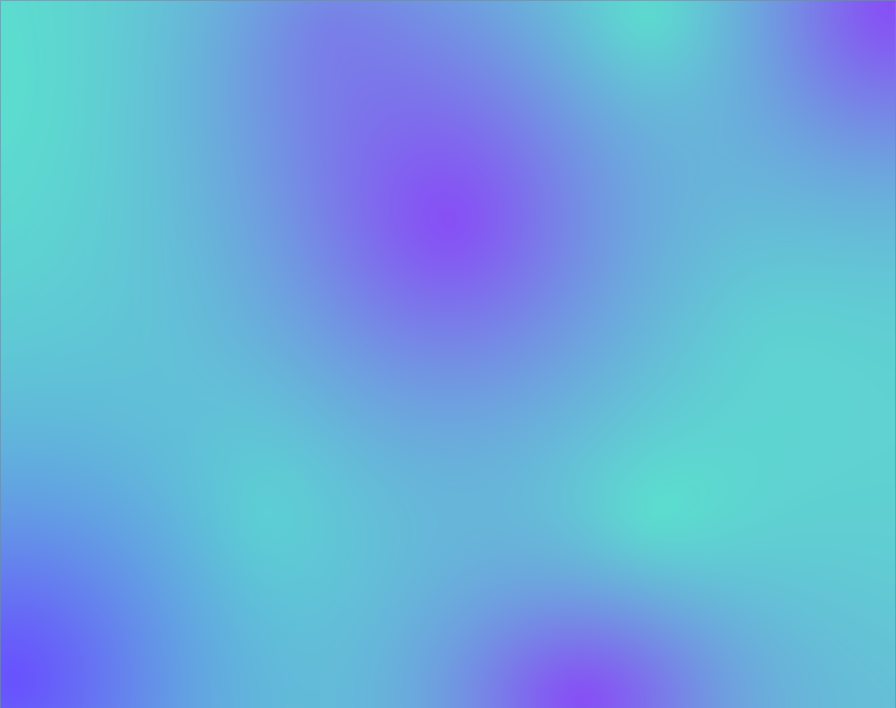
Reproduce this background procedurally as a WebGL 2 fragment shader.

```glsl
#version 300 es
precision highp float;
// A soft mesh gradient: violet and indigo glows melt into a turquoise field.
// Elliptical falloffs add up to a violet amount, turquoise pools subtract
// from it, and the sum picks a colour between the two ends of the ramp.

uniform vec2 u_resolution;
out vec4 fragColor;

const vec3 TURQUOISE = vec3(0.36, 0.86, 0.81);
const vec3 VIOLET = vec3(0.53, 0.31, 0.96);
const vec3 INDIGO = vec3(0.41, 0.31, 1.0);
const vec3 RIM = vec3(0.42, 0.55, 0.66);
const float BASE_VIOLET = 0.06;

// Elliptical glow: 1 at the centre, 1/e at the radius, with a long tail.
float glow(vec2 uv, vec2 center, vec2 radius) {
    vec2 d = (uv - center) / radius;
    return exp(-pow(dot(d, d), 0.75));
}

// Violet light: the main glow, its upper shoulder, and the edge glows.
float violetLight(vec2 uv) {
    return 0.88 * glow(uv, vec2(0.503, 0.685), vec2(0.202, 0.273))
         + 0.36 * glow(uv, vec2(0.365, 0.967), vec2(0.156, 0.215))
         + 0.92 * glow(uv, vec2(0.996, 0.992), vec2(0.156, 0.228))
         + 0.92 * glow(uv, vec2(0.650, 0.010), vec2(0.163, 0.166))
         + 0.10 * glow(uv, vec2(1.000, 0.000), vec2(0.195, 0.200));
}

// Turquoise pools that clear the violet between the glows.
float turquoisePools(vec2 uv) {
    return 0.27 * glow(uv, vec2(0.723, 0.975), vec2(0.098, 0.124))
         + 0.10 * glow(uv, vec2(0.000, 0.870), vec2(0.156, 0.330))
         + 0.23 * glow(uv, vec2(0.729, 0.270), vec2(0.111, 0.124))
         + 0.18 * glow(uv, vec2(0.293, 0.270), vec2(0.104, 0.166))
         + 0.08 * glow(uv, vec2(0.860, 0.520), vec2(0.143, 0.180));
}

// Faint hairline along the left, right and top edges.
float rimMask(vec2 uv, float aspect, float width) {
    float edge = min(min(uv.x, 1.0 - uv.x) * aspect, 1.0 - uv.y);
    return 1.0 - smoothstep(0.5 * width, 1.5 * width, edge);
}

void main() {
    vec2 uv = gl_FragCoord.xy / u_resolution;
    float aspect = u_resolution.x / u_resolution.y;

    float violet = BASE_VIOLET + violetLight(uv) - turquoisePools(uv);
    vec3 color = mix(TURQUOISE, VIOLET, clamp(violet, -0.04, 1.0));

    // Bluer glow in the lower left corner.
    float indigo = 0.97 * glow(uv, vec2(0.013, 0.040), vec2(0.208, 0.273));
    color = mix(color, INDIGO, indigo);

    color = mix(color, RIM, 0.6 * rimMask(uv, aspect, 0.0014));
    fragColor = vec4(color, 1.0);
}
```
